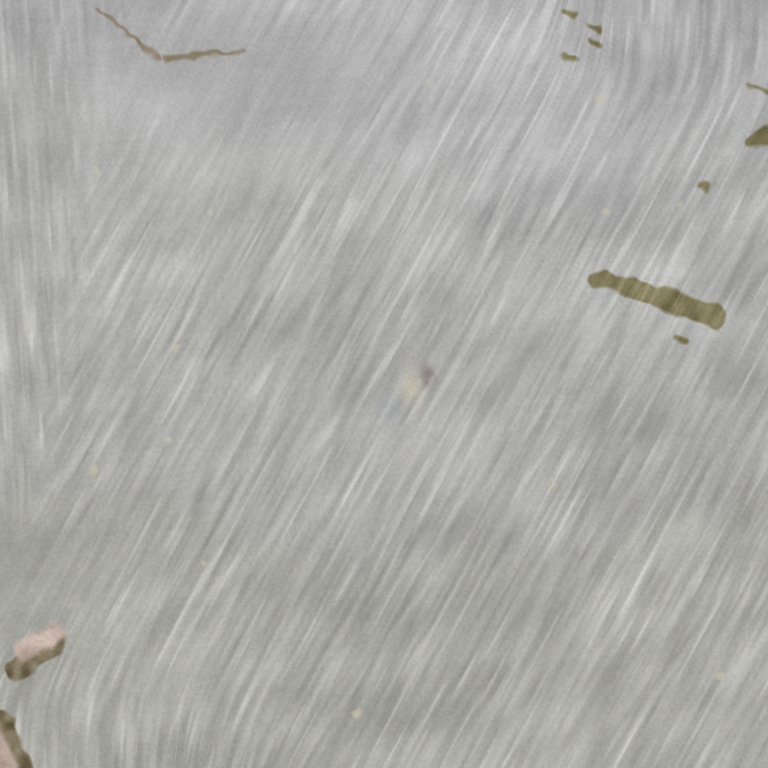
This texture is drawn by a three.js fragment shader. Its source:

```glsl
varying vec2 vUv;

const vec3 COOL_GREY = vec3(0.688, 0.688, 0.689);
const vec3 WARM_GREY = vec3(0.668, 0.667, 0.645);
const vec3 OLIVE = vec3(0.48, 0.45, 0.32);
const vec3 TWIG_BROWN = vec3(0.56, 0.49, 0.44);
const vec3 CREAM = vec3(0.77, 0.75, 0.66);
const vec3 PLUM_GREY = vec3(0.47, 0.43, 0.43);
const vec3 BLUE_GREY = vec3(0.59, 0.61, 0.65);
const vec3 STONE_PINK = vec3(0.76, 0.69, 0.65);
const vec3 STONE_SHADE = vec3(0.45, 0.41, 0.32);
const float LEAN = 0.54; // sideways shift of a streak per unit height
const float STREAK_CONTRAST = 0.15;
const float SCRATCH_LIGHT = 0.07;
const float CLOUD_CONTRAST = 0.13;
const float GRAIN_CONTRAST = 0.06;
const float GRAIN_SCALE = 310.0;
const float SPECK_CELLS = 6.0;
const float EDGE = 0.003;

float hash(vec2 p) { return fract(sin(dot(p, vec2(127.1, 311.7))) * 43758.5453); }

float noise(vec2 p) {
  vec2 i = floor(p), f = smoothstep(0.0, 1.0, fract(p));
  return mix(mix(hash(i), hash(i + vec2(1, 0)), f.x),
             mix(hash(i + vec2(0, 1)), hash(i + vec2(1, 1)), f.x), f.y);
}

float fbm(vec2 p) {
  float sum = 0.0, gain = 0.5;
  for (int i = 0; i < 4; i++) {
    sum += gain * noise(p);
    p = p * 2.03 + 7.3;
    gain *= 0.5;
  }
  return sum;
}

// One streak column with its own random phase, so ends never line up
float column(float id, float along) {
  along += 17.0 * hash(vec2(id, 3.0));
  float i = floor(along);
  return mix(hash(vec2(id, i)), hash(vec2(id, i + 1.0)), smoothstep(0.0, 1.0, along - i));
}

float streak(float across, float along) {
  float id = floor(across);
  return mix(column(id, along), column(id + 1.0, along), smoothstep(0.0, 1.0, across - id));
}

float brushed(float across, float along) {
  float broad = streak(across * 100.0, along * 17.0) - 0.5;
  float fine = streak(across * 200.0 + 40.0, along * 22.0) - 0.5;
  float scratch = smoothstep(0.6, 1.0, streak(across * 150.0 + 90.0, along * 14.0));
  return STREAK_CONTRAST * (0.55 * broad + 0.45 * fine) + SCRATCH_LIGHT * (scratch - 0.13);
}

float softRamp(float x) { return 0.5 * (x + sqrt(x * x + 0.002)); }

float glow(vec2 p, vec2 center, vec2 size) {
  vec2 d = (p - center) / size;
  return exp(-dot(d, d));
}

float capsule(vec2 p, vec2 a, vec2 b, float ra, float rb) {
  vec2 pa = p - a, ba = b - a;
  float h = clamp(dot(pa, ba) / dot(ba, ba), 0.0, 1.0);
  return length(pa - ba * h) - mix(ra, rb, h);
}

float fill(float d) { return 1.0 - smoothstep(-EDGE, EDGE, d); }

float fleck(vec2 p, vec2 c) {
  return capsule(p, c - vec2(0.006, -0.002), c + vec2(0.006, -0.002), 0.003, 0.005);
}

void main() {
  vec2 p = vUv;
  vec2 ragged = p + 0.008 * (vec2(noise(p * 75.0), noise(p * 75.0 + 31.0)) - 0.5);

  // Cloudy ground, cooler toward the top
  vec3 color = mix(WARM_GREY, COOL_GREY, smoothstep(0.1, 0.95, p.y + 0.4 * (fbm(p * 3.0) - 0.5)));
  color += CLOUD_CONTRAST * (fbm(p * vec2(6.0, 14.0) + 5.0) - 0.47);
  color += 0.03 * (glow(p, vec2(0.62, 0.93), vec2(0.3, 0.1)) + glow(p, vec2(0.63, 0.64), vec2(0.2, 0.07)));
  color -= 0.04 * (glow(p, vec2(0.6, 0.1), vec2(0.16, 0.05)) + glow(p, vec2(0.02, 0.26), vec2(0.14, 0.08)));

  // Olive marks lying beneath the streaks
  float leaf = min(capsule(ragged, vec2(0.772, 0.635), vec2(0.79, 0.636), 0.007, 0.011),
                   capsule(ragged, vec2(0.79, 0.636), vec2(0.932, 0.588), 0.009, 0.016));
  leaf = min(leaf, capsule(ragged, vec2(0.978, 0.814), vec2(1.0, 0.823), 0.006, 0.014));
  leaf = min(leaf, capsule(ragged, vec2(0.975, 0.888), vec2(1.0, 0.881), 0.001, 0.003));
  leaf = min(leaf, min(fleck(ragged, vec2(0.915, 0.758)), fleck(ragged, vec2(0.884, 0.556))));
  for (int i = 0; i < 4; i++) {
    float k = float(i);
    leaf = min(leaf, fleck(ragged, vec2(0.74 + 0.04 * sin(k * 1.05), 0.926 + 0.019 * k)));
  }
  color = mix(color, OLIVE + 0.1 * (noise(p * 60.0) - 0.5), 0.92 * fill(leaf));

  // Bent twig
  float twig = min(capsule(ragged, vec2(0.128, 0.987), vec2(0.205, 0.927), 0.002, 0.004),
                   capsule(ragged, vec2(0.215, 0.924), vec2(0.318, 0.934), 0.005, 0.002));
  color = mix(color, mix(OLIVE, TWIG_BROWN, noise(p * 90.0)), 0.85 * fill(twig));

  // Slanted streaks that bend upright in two corners, upright ones at the left
  float bendTop = smoothstep(0.68, 0.84, p.x) * softRamp(p.y - 0.9);
  float bendLow = (1.0 - smoothstep(0.15, 0.4, p.x)) * softRamp(0.09 - p.y);
  float slanted = brushed(p.x - LEAN * (p.y - bendTop + bendLow), p.y);
  float upright = brushed(p.x + 0.06 * p.y + 3.0, p.y);
  float seam = 0.18 * p.y - 0.01;
  float leftSide = (1.0 - smoothstep(seam - 0.05, seam + 0.05, p.x)) * smoothstep(0.2, 0.36, p.y);
  float strength = 1.05 - 0.75 * glow(p, vec2(0.28, 0.9), vec2(0.26, 0.13))
                 - 0.7 * glow(p, vec2(0.0, 0.26), vec2(0.12, 0.08));
  color += strength * mix(slanted, upright, leftSide);

  // Sparse pale specks
  vec2 cell = floor(p * SPECK_CELLS);
  vec2 spot = (cell + 0.2 + 0.6 * vec2(hash(cell + 11.0), hash(cell + 23.0))) / SPECK_CELLS;
  float speck = length(ragged - spot) - 0.003 - 0.004 * hash(cell + 37.0);
  color = mix(color, CREAM, 0.7 * fill(speck) * step(0.75, hash(cell + 51.0)));

  // Small chip near the middle with a faint blue trail
  color = mix(color, BLUE_GREY, 0.3 * glow(p, vec2(0.512, 0.467), vec2(0.018, 0.02)));
  color = mix(color, CREAM, 0.7 * glow(ragged, vec2(0.536, 0.496), vec2(0.014, 0.022)));
  float tip = glow(ragged, vec2(0.556, 0.515), vec2(0.009, 0.013));
  color = mix(color, PLUM_GREY + 0.3 * (noise(p * 130.0) - 0.5), tip);

  // Two pebbles at the lower left, shaded below
  float shade = min(capsule(ragged, vec2(0.022, 0.128), vec2(0.07, 0.166), 0.015, 0.017),
                    capsule(ragged, vec2(0.0, 0.055), vec2(0.02, 0.0), 0.02, 0.021));
  float stone = min(capsule(ragged, vec2(0.032, 0.154), vec2(0.073, 0.177), 0.016, 0.014),
                    capsule(ragged, vec2(-0.012, 0.04), vec2(0.006, 0.0), 0.018, 0.019));
  color = mix(color, STONE_SHADE + 0.25 * (noise(p * 90.0) - 0.5), fill(shade));
  color = mix(color, STONE_PINK + 0.3 * (fbm(p * 60.0) - 0.5), 1.0 - smoothstep(-0.008, 0.004, stone));

  // Fine grain, turned off the pixel axes
  vec2 turned = mat2(0.8, 0.6, -0.6, 0.8) * p * GRAIN_SCALE;
  color += GRAIN_CONTRAST * (0.6 * noise(turned) + 0.4 * noise(turned * 1.6 + 9.0) - 0.5);
  gl_FragColor = vec4(color, 1.0);
}
```
